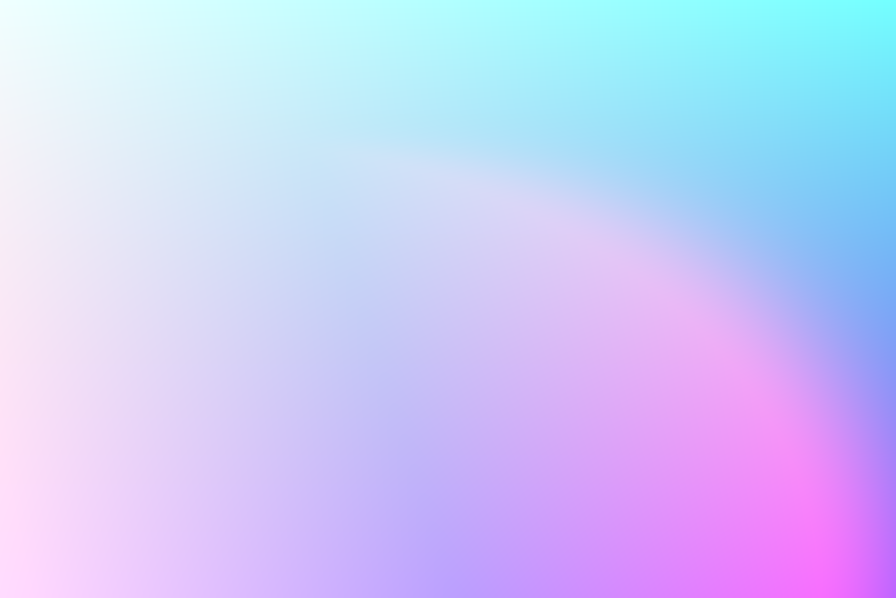
This background is drawn by a WebGL 2 fragment shader. Its source:

```glsl
#version 300 es
precision highp float;

uniform vec2 u_resolution;
out vec4 fragColor;

// Red and green at the left and right edges: value, slope, curvature along y
const vec3 RED_LEFT = vec3(1.02, -0.08, 0.0);
const vec3 RED_RIGHT = vec3(0.44, 0.01, 0.0);
const vec3 GREEN_LEFT = vec3(0.86, 0.07, 0.07);
const vec3 GREEN_RIGHT = vec3(0.39, 0.50, 0.11);
const float BLUE_DIP = 0.035;

// Elliptic pink ridge
const vec2 RIDGE_CENTER = vec2(0.195, 0.0);
const vec2 RIDGE_RADII = vec2(0.72, 0.768);
const vec2 GLOW_WIDTH = vec2(0.03, 0.175);   // at the tip, at the broad end
const vec2 GLOW_SPAN = vec2(0.30, 0.80);

// Slanted valley from which the pink climbs to the ridge
const float VALLEY_FOOT = 0.51;
const float VALLEY_LEAN = -0.219;
const float VALLEY_SOFTNESS = 0.02;
const vec2 CLIMB = vec2(1.18, -0.44);        // slope at the bottom, change along y

float quadratic(vec3 k, float t) {
    return k.x + t * (k.y + t * k.z);
}

// Smooth version of max(v, 0)
float softPositive(float v, float softness) {
    return 0.5 * (v + sqrt(v * v + softness * softness));
}

// Pink rises up to the ellipse, then fades with distance outside it
float pinkGlow(vec2 p) {
    vec2 offset = p - RIDGE_CENTER;
    float radius = length(offset / RIDGE_RADII);
    vec2 anchor = RIDGE_CENTER + offset / max(radius, 1.0);

    float valley = VALLEY_FOOT + VALLEY_LEAN * anchor.y;
    float climb = CLIMB.x + CLIMB.y * anchor.y;
    float rise = climb * softPositive(anchor.x - valley, VALLEY_SOFTNESS);

    float spread = smoothstep(GLOW_SPAN.x, GLOW_SPAN.y, anchor.x);
    float falloff = max(radius - 1.0, 0.0) / mix(GLOW_WIDTH.x, GLOW_WIDTH.y, spread);
    return rise * exp(-falloff * falloff);
}

void main() {
    vec2 p = gl_FragCoord.xy / u_resolution;

    // Broad pastel gradient
    float red = mix(quadratic(RED_LEFT, p.y), quadratic(RED_RIGHT, p.y), p.x);
    float green = mix(quadratic(GREEN_LEFT, p.y), quadratic(GREEN_RIGHT, p.y), p.x);
    float blue = 1.0 - BLUE_DIP * 4.0 * p.y * (1.0 - p.y);

    // Curved ridge of pink light
    red += pinkGlow(p);

    fragColor = vec4(clamp(vec3(red, green, blue), 0.0, 1.0), 1.0);
}
```
